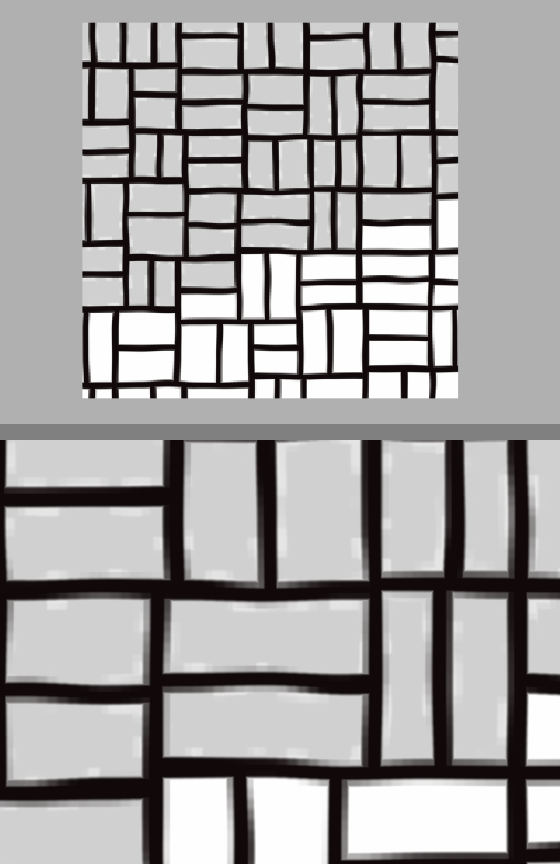
Top: the whole. Bottom: its middle third, enlarged.
Give the GLSL for this pattern, as a Shadertoy shader.

```glsl
// Irregular basket-weave paving on a square panel over a plain grey ground.
// A pinwheel grid gives jittered rectangles, each split into two bricks; inked
// joints are drawn from the distance to the brick edge on slightly blocky steps.

const vec3 GROUND = vec3(0.69);
const vec3 INK = vec3(0.065, 0.037, 0.037);
const vec3 BRICK_GREY = vec3(0.815);
const vec3 BRICK_WHITE = vec3(0.995);
const vec3 RIM_LIGHT = vec3(0.90);

const vec2 PANEL_CENTRE = vec2(-0.023, 0.0035); // from canvas centre, in heights
const float PANEL_SIZE = 0.886;
const float CELLS = 6.1;              // cells along one panel side
const vec2 GRID_SHIFT = vec2(0.35, 0.62);
const float JITTER = 0.16;            // shift of the cell walls, in cells
const float SPLIT_JITTER = 0.07;      // shift of the split inside a cell
const float WEAVE = 0.36;             // how strictly the split direction alternates
const float BLOCKS = 108.0;           // coarse steps along one panel side
const float WOBBLE = 0.022;           // hand-drawn unevenness, in cells
const float JOINT_INNER = 0.028;      // full ink up to here, in cells
const float JOINT_OUTER = 0.077;      // ink has faded here
const float CORNER = 0.045;           // rounding of brick corners

float hash(vec2 p) {
    return fract(sin(dot(p, vec2(127.1, 311.7))) * 43758.5453);
}

float noise(vec2 p) {
    vec2 i = floor(p), f = fract(p);
    f = f * f * (3.0 - 2.0 * f);
    return mix(mix(hash(i), hash(i + vec2(1, 0)), f.x),
               mix(hash(i + vec2(0, 1)), hash(i + vec2(1, 1)), f.x), f.y);
}

// Wall through a grid node: the node's coordinate along the axis, shifted.
float wall(vec2 node, float coordinate) {
    return coordinate + JITTER * (2.0 * hash(node + 17.3) - 1.0);
}

// Bounds of a pinwheel cell as (left, bottom, right, top).
vec4 cellBounds(vec2 c, bool even) {
    vec2 se = c + vec2(1, 0), nw = c + vec2(0, 1), ne = c + 1.0;
    return even
        ? vec4(wall(c, c.x), wall(se, c.y), wall(ne, ne.x), wall(nw, ne.y))
        : vec4(wall(nw, c.x), wall(c, c.y), wall(se, ne.x), wall(ne, ne.y));
}

// Cuts a cell in two and keeps the half that holds the point.
vec4 brickBounds(vec4 b, vec2 p, vec2 c, bool even) {
    float cut = 0.5 + SPLIT_JITTER * (2.0 * hash(c + 5.7) - 1.0);
    vec2 mid = mix(b.xy, b.zw, cut);
    float chanceFlat = 0.5 + (even ? WEAVE : -WEAVE);
    if (hash(c + 41.9) < chanceFlat) {
        if (p.y < mid.y) b.w = mid.y; else b.y = mid.y;
    } else {
        if (p.x < mid.x) b.z = mid.x; else b.x = mid.x;
    }
    return b;
}

// Distance from the point to the brick edge, positive inside, corners rounded.
float insideDistance(vec4 b, vec2 p) {
    vec2 q = abs(p - 0.5 * (b.xy + b.zw)) - 0.5 * (b.zw - b.xy) + CORNER;
    return CORNER - length(max(q, 0.0)) - min(max(q.x, q.y), 0.0);
}

// Height of the border between white and grey bricks across the panel.
float toneBorder(float x) {
    return 0.26 + 0.13 * x + 0.12 * smoothstep(0.62, 0.70, x);
}

vec3 paving(vec2 uv) {
    // Coarse steps with softened edges
    vec2 g = uv * BLOCKS;
    vec2 stepped = (floor(g) + smoothstep(0.15, 0.85, fract(g))) / BLOCKS;
    vec2 p = stepped * CELLS + GRID_SHIFT;
    p += WOBBLE * (2.0 * vec2(noise(p * 2.3), noise(p * 2.3 + 31.0)) - 1.0);

    // Find the brick that holds the point
    float d = -1.0;
    vec4 brick = vec4(0.0);
    for (int j = -1; j <= 1; j++) {
        for (int i = -1; i <= 1; i++) {
            vec2 c = floor(p) + vec2(i, j);
            bool even = mod(c.x + c.y, 2.0) < 0.5;
            vec4 b = brickBounds(cellBounds(c, even), p, c, even);
            float inside = insideDistance(b, p);
            if (inside > d) { d = inside; brick = b; }
        }
    }

    // Brick tone, with a patchy light rim on the grey ones
    vec2 centre = (0.5 * (brick.xy + brick.zw) - GRID_SHIFT) / CELLS;
    bool grey = centre.y > toneBorder(centre.x);
    vec3 tone = grey ? BRICK_GREY : BRICK_WHITE;
    float rim = 1.0 - smoothstep(JOINT_OUTER, JOINT_OUTER + 0.05, d);
    rim *= smoothstep(0.45, 0.8, noise(p * 9.0));
    if (grey) tone = mix(tone, RIM_LIGHT, rim);

    // Inked joints of slightly uneven width
    float uneven = 0.016 * (noise(p * 1.7 + 9.0) - 0.5);
    return mix(INK, tone, smoothstep(JOINT_INNER, JOINT_OUTER, d + uneven));
}

void mainImage(out vec4 fragColor, in vec2 fragCoord) {
    vec2 pos = (fragCoord - 0.5 * iResolution.xy) / iResolution.y - PANEL_CENTRE;
    vec2 edge = abs(pos) - 0.5 * PANEL_SIZE;
    float soft = 0.7 / iResolution.y;
    float panel = 1.0 - smoothstep(-soft, soft, max(edge.x, edge.y));
    vec3 colour = mix(GROUND, paving(pos / PANEL_SIZE + 0.5), panel);
    fragColor = vec4(colour, 1.0);
}
```
